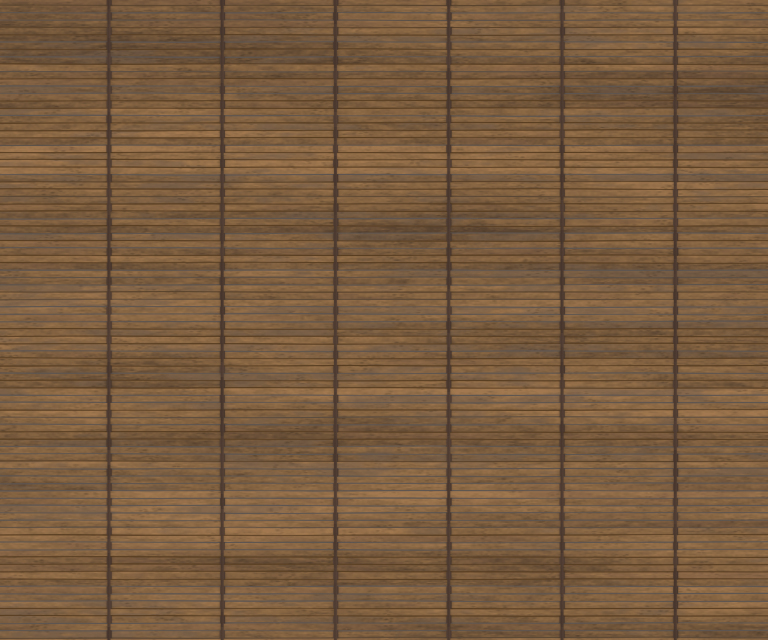
This texture is drawn by a Shadertoy shader. Its source:

```glsl
// Woven bamboo blind: thin horizontal slats tied by six knotted vertical cords.

const float SLATS = 87.0;           // slats down the canvas
const float SLAT_OFFSET = 0.28;     // phase of the first gap, in slats
const float GAP_HALF = 0.085;       // half gap width, in slats
const float CORDS = 6.0;
const float CORD_FIRST = 0.1421;    // cord positions, in canvas widths
const float CORD_SPACING = 0.1475;
const float CORD_HALF = 0.0019;
const vec2 KNOT_HALF = vec2(0.0033, 0.0054);
const float BAND_TOP = 0.734;       // height of a pale band, in canvas heights
const float BAND_SPACING = 0.273;

const vec3 WOOD_DARK = vec3(0.350, 0.265, 0.190);
const vec3 WOOD_BASE = vec3(0.505, 0.380, 0.250);
const vec3 WOOD_LIGHT = vec3(0.630, 0.470, 0.310);
const vec3 WOOD_GREY = vec3(0.437, 0.357, 0.293);
const vec3 WOOD_RED = vec3(0.490, 0.362, 0.270);
const vec3 GAP_BROWN = vec3(0.350, 0.245, 0.135);
const vec3 GAP_GREY = vec3(0.365, 0.335, 0.320);
const vec3 CORD_COLOR = vec3(0.290, 0.220, 0.185);

float hash(vec2 p) {
    vec3 q = fract(p.xyx * 0.1031);
    q += dot(q, q.yzx + 33.33);
    return fract((q.x + q.y) * q.z);
}

// Layered sines along x with random phases for each row, about -1 to 1.
float waves(float x, float row, float freq) {
    float sum = 0.0;
    for (float i = 0.0; i < 4.0; i++) {
        float phase = 6.283 * hash(vec2(row, i + 3.0));
        float jitter = 0.7 + 0.6 * hash(vec2(row, i + 17.0));
        sum += sin(x * freq * jitter + phase) / (1.0 + 0.5 * i);
        freq *= 1.9;
    }
    return sum * 0.5;
}

// Wood fibres: wave rows blended smoothly across y.
float fibres(float x, float y, float freq) {
    float row = floor(y);
    float blend = smoothstep(0.0, 1.0, y - row);
    return mix(waves(x, row, freq), waves(x, row + 1.0, freq), blend);
}

// Cellular noise: distance to the nearest scattered point.
float cells(vec2 p) {
    vec2 cell = floor(p);
    float nearest = 2.0;
    for (float j = -1.0; j <= 1.0; j++)
        for (float i = -1.0; i <= 1.0; i++) {
            vec2 c = cell + vec2(i, j);
            vec2 point = c + vec2(hash(c + 5.0), hash(c + 71.0));
            nearest = min(nearest, distance(p, point));
        }
    return nearest;
}

float roundedBox(vec2 p, vec2 halfSize, float radius) {
    vec2 d = abs(p) - halfSize + radius;
    return length(max(d, 0.0)) + min(max(d.x, d.y), 0.0) - radius;
}

vec3 slatColor(float x, float s) {
    float id = floor(s);
    float across = s - id;

    // Tone: slat to slat, slow bands, fibres and rare pale slats.
    float bandPhase = ((s + SLAT_OFFSET) / SLATS - BAND_TOP) / BAND_SPACING;
    float tone = 0.16 * cos(6.283 * bandPhase) - 0.02;
    tone += 0.80 * (hash(vec2(id, 41.0)) - 0.5);
    tone += 0.50 * fibres(x, s / 5.0 + 200.0, 2.5);
    tone += 0.18 * waves(x, id + 50.0, 5.0);
    tone += 0.26 * fibres(x, s * 2.7 + 400.0, 16.0);
    tone += 0.32 * fibres(x, s * 4.5 + 900.0, 110.0);
    tone += 0.50 * step(0.95, hash(vec2(id, 83.0)));
    tone += 0.30 * (across - 0.45);

    vec3 color = mix(WOOD_BASE, WOOD_LIGHT, clamp(tone, 0.0, 1.0));
    color = mix(color, WOOD_DARK, clamp(-tone, 0.0, 1.0));

    // Weathered grey and reddish stains that follow the slats.
    float stain = 0.5 * waves(x, id + 700.0, 4.0) + 0.5 * fibres(x, s * 2.0 + 60.0, 30.0);
    stain += 0.9 * (hash(vec2(id, 29.0)) - 0.45);
    color = mix(color, WOOD_GREY, 0.55 * smoothstep(0.1, 0.9, stain));
    color = mix(color, WOOD_RED, 0.40 * smoothstep(0.1, 0.9, -stain));

    // Sparse fine dark flecks, gathered in patches.
    float patches = smoothstep(0.0, 0.8, fibres(x, s + 130.0, 40.0));
    float fleck = 1.0 - smoothstep(0.05, 0.45, cells(vec2(x * 95.0, s * 2.3)));
    return color * (1.0 - 0.13 * fleck * patches);
}

void mainImage(out vec4 fragColor, in vec2 fragCoord) {
    vec2 uv = fragCoord / iResolution.xy;
    float x = uv.x;
    float pixel = 1.0 / iResolution.x;
    float slatHeight = iResolution.y * pixel / SLATS;
    float s = uv.y * SLATS - SLAT_OFFSET;

    // Slats, with slightly bowed edges.
    float edge = floor(s + 0.5);
    float bow = 0.07 * waves(x, edge + 300.0, 4.0);
    vec3 color = slatColor(x, s - bow);

    // Gaps between slats, brown or bluish grey, fading along their length.
    float soft = 0.6 * pixel / slatHeight;
    float gap = 1.0 - smoothstep(-soft, soft, abs(s - bow - edge) - GAP_HALF);
    float depth = 0.88 + 0.20 * waves(x, edge + 500.0, 9.0);
    float greyness = smoothstep(0.35, 0.65, hash(vec2(edge, 61.0)));
    color = mix(color, mix(GAP_BROWN, GAP_GREY, greyness), gap * clamp(depth, 0.0, 1.0));

    // Cords, with one knot on every second slat.
    float cord = clamp(round((x - CORD_FIRST) / CORD_SPACING), 0.0, CORDS - 1.0);
    float knot = floor(s / 2.0 + 0.25);
    float sway = 0.0006 * (hash(vec2(knot, cord + 7.0)) - 0.5);
    vec2 p = vec2(x - CORD_FIRST - cord * CORD_SPACING, (s - 2.0 * knot - 0.5) * slatHeight);
    float knotDist = roundedBox(p - vec2(sway, 0.0), KNOT_HALF, 0.0018);
    float dist = min(knotDist, abs(p.x + 0.0003) - CORD_HALF);
    color *= 1.0 - 0.14 * exp(-max(dist, 0.0) / 0.0014);
    float weave = 0.95 + 0.14 * hash(vec2(knot, cord)) + 0.05 * sin(p.x * 1500.0);
    float cover = 1.0 - smoothstep(-0.7 * pixel, 0.7 * pixel, dist);
    color = mix(color, CORD_COLOR * weave, 0.94 * cover);

    fragColor = vec4(color, 1.0);
}
```
